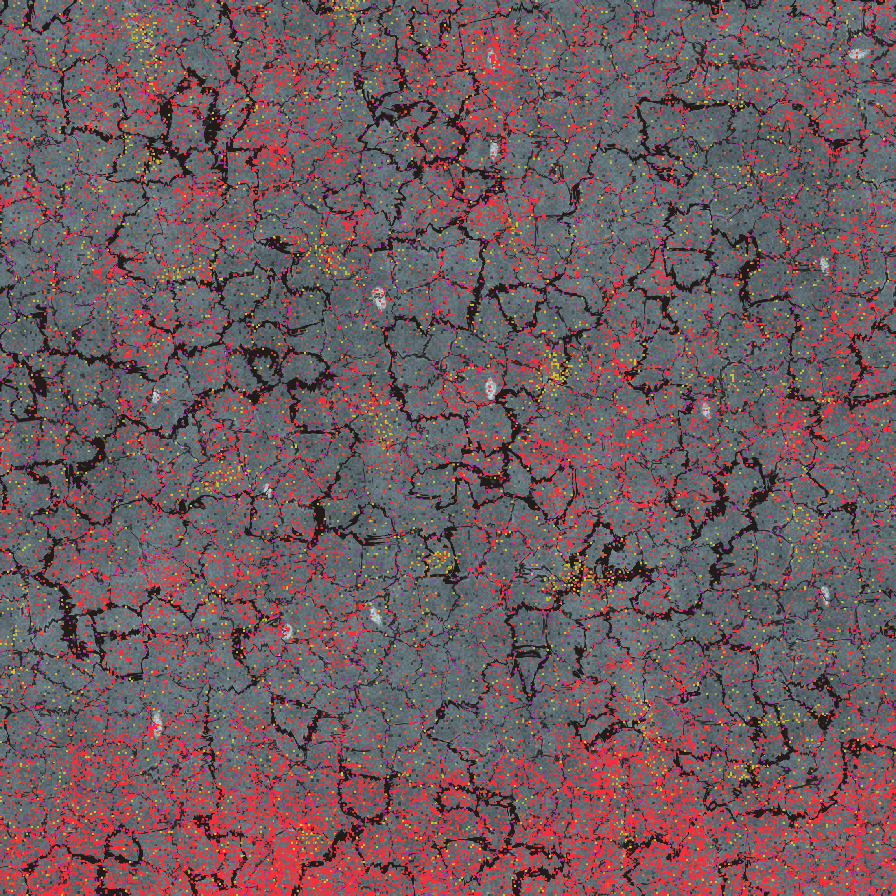
A Shadertoy shader for this texture:

```glsl
// Dry cracked grey mud, dusted with red, orange, yellow and violet specks.

const float CRACK_CELLS = 25.0;

const vec3 MUD     = vec3(0.37, 0.43, 0.45);
const vec3 CREVICE = vec3(0.12, 0.09, 0.08);
const vec3 RED     = vec3(0.98, 0.18, 0.23);
const vec3 ORANGE  = vec3(0.86, 0.37, 0.20);
const vec3 YELLOW  = vec3(0.80, 0.79, 0.18);
const vec3 VIOLET  = vec3(0.66, 0.17, 0.70);
const vec3 PEBBLE  = vec3(0.73, 0.79, 0.80);

vec2 hash2(vec2 p) {
    vec3 q = fract(p.xyx * vec3(0.1031, 0.1030, 0.0973));
    q += dot(q, q.yzx + 33.33);
    return fract((q.xx + q.yz) * q.zy);
}

// Layered, mutually bent sines, roughly -0.9 to 0.9
float waves(vec2 p) {
    float sum = 0.0, amp = 0.5;
    for (int i = 0; i < 5; i++) {
        p = mat2(0.8, 0.6, -0.6, 0.8) * p * 1.6 + vec2(1.7, 4.1);
        p += 0.7 * sin(p.yx * 1.3);
        sum += amp * sin(p.x) * sin(p.y);
        amp *= 0.7;
    }
    return sum;
}

// Cells of one plate share a number; wide cracks part the plates
float plate(vec2 cell) {
    return floor(2.0 * waves(cell * 0.16));
}

// Distance to the nearest cell border (x) and plate border (y)
vec2 crackDistance(vec2 p) {
    vec2 home = floor(p), nearest = home, toNearest = vec2(8.0);
    for (int y = -1; y <= 1; y++)
    for (int x = -1; x <= 1; x++) {
        vec2 cell = home + vec2(x, y);
        vec2 d = cell + hash2(cell) - p;
        if (dot(d, d) < dot(toNearest, toNearest)) { toNearest = d; nearest = cell; }
    }
    float homePlate = plate(nearest);
    vec2 border = vec2(8.0);
    for (int y = -2; y <= 2; y++)
    for (int x = -2; x <= 2; x++) {
        if (x == 0 && y == 0) continue;
        vec2 cell = nearest + vec2(x, y);
        vec2 d = cell + hash2(cell) - p;
        float edge = dot(0.5 * (d + toNearest), normalize(d - toNearest));
        border.x = min(border.x, edge);
        if (edge < 0.4 && plate(cell) != homePlate) border.y = min(border.y, edge);
    }
    return border;
}

float line(float dist, float halfWidth, float blur) {
    return 1.0 - smoothstep(halfWidth - blur, halfWidth + blur, dist);
}

// Small blocky grains filling the given share of a jittered grid
float specks(vec2 p, float scale, float share, float seed) {
    vec2 cell = floor(p * scale);
    vec2 rnd = hash2(cell + seed);
    vec2 d = abs(fract(p * scale) - 0.5 - 0.2 * (rnd.yx - 0.5));
    float strength = mix(0.45, 1.0, smoothstep(0.1, 0.6, rnd.y));
    return step(rnd.x, share) * strength * line(max(d.x, d.y), 0.5, 0.12);
}

// Rare ragged, elongated pale stones
float pebbles(vec2 p, float scale) {
    vec2 cell = floor(p * scale);
    vec2 rnd = hash2(cell + 71.0), turn = hash2(cell + 19.0);
    vec2 d = fract(p * scale) - 0.3 - 0.4 * turn;
    float angle = 1.0 + 2.0 * turn.x;
    d = mat2(cos(angle), sin(angle), -sin(angle), cos(angle)) * d;
    float dist = length(d * vec2(1.0, 1.5 + 1.5 * turn.y)) + 0.05 * waves(p * 70.0);
    return step(rnd.x, 0.24) * line(dist, 0.05 + 0.05 * rnd.y, 0.025);
}

void mainImage(out vec4 fragColor, in vec2 fragCoord) {
    vec2 p = fragCoord / iResolution.y;
    float blur = 0.8 / iResolution.y;

    // Crack network with wandering edges and uneven widths
    vec2 wander = vec2(waves(p * 45.0), waves(p * 45.0 + 9.0));
    vec2 border = crackDistance(p * CRACK_CELLS + 0.3 * wander) / CRACK_CELLS;
    float swell = waves(p * 11.0 + 5.0);
    float fine = line(border.x, 0.0011 + 0.0012 * swell, blur);
    float wide = line(border.y, 0.0026 + 0.0025 * swell, blur);
    float nearCrack = 1.0 - smoothstep(0.001, 0.007, border.x);

    // Mottled mud with fine grain and faint pale crack rims
    float grain = hash2(floor(p * 512.0)).x - 0.5;
    vec3 color = MUD * (1.0 + 0.12 * waves(p * 6.0) + 0.12 * waves(p * 55.0) + 0.22 * grain);
    float rim = line(abs(border.x - 0.0036), 0.0006, 0.0012);
    color += 0.13 * rim * smoothstep(0.0, 0.5, waves(p * 16.0 + 3.0));
    color *= 1.0 - 0.45 * specks(p, 360.0, 0.06, 7.0);
    color = mix(color, PEBBLE * (1.0 + 0.3 * grain), 0.85 * pebbles(p, 8.0));

    // Crevices
    color = mix(color, CREVICE, max(0.8 * fine, 0.95 * wide));

    // Red dust gathers in patches, along cracks and at the lower edge
    float dust = 0.08 + 0.24 * waves(p * 7.0 + 2.0) + 0.22 * waves(p * 31.0)
               + 0.13 * nearCrack + 0.36 * smoothstep(0.24, 0.0, p.y);
    dust = clamp(dust, 0.025, 0.75) * (1.0 - 0.7 * wide);
    color = mix(color, RED, specks(p, 400.0, dust, 13.0));
    color = mix(color, RED, specks(p, 210.0, 0.7 * dust * dust, 29.0));

    // Sparse coloured grains, the warm ones in small clusters
    float cluster = smoothstep(0.4, 0.9, waves(p * 13.0 + 8.0));
    color = mix(color, ORANGE, specks(p, 390.0, 0.03 + 0.15 * cluster, 41.0));
    color = mix(color, YELLOW, specks(p, 410.0, 0.018 + 0.22 * cluster, 53.0));
    color = mix(color, VIOLET, specks(p, 405.0, 0.012 + 0.06 * nearCrack, 67.0));

    fragColor = vec4(clamp(color, 0.0, 1.0), 1.0);
}
```
